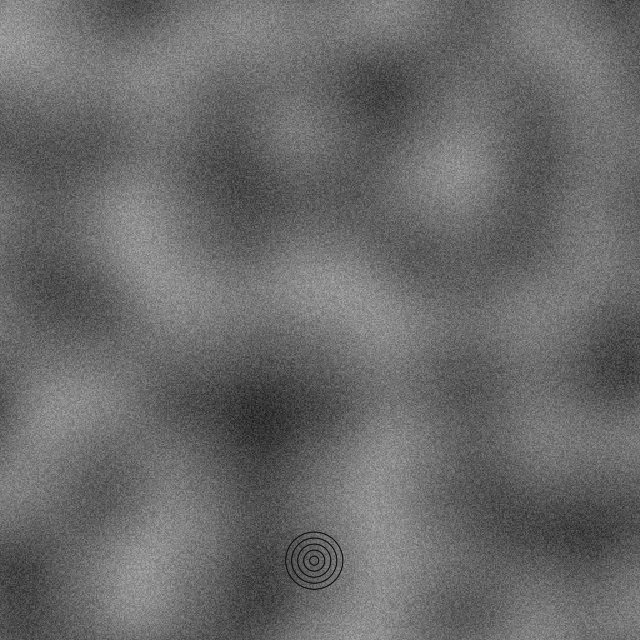
Write a WebGL 1 fragment shader that draws this texture.

```glsl
precision highp float;
// Soft grey clouds of gradient noise under fine film grain, with a small set of thin concentric rings.

uniform vec2 u_resolution;

#define CLOUD_CELLS 5.3
#define CLOUD_OFFSET vec2(17.35, 41.6)
#define CLOUD_CONTRAST 0.32
#define MEAN_GREY 0.412
#define GRAIN_CELLS 512.0
#define GRAIN_CONTRAST 0.1
#define RING_CENTER vec2(0.491, 0.124)
#define RING_SPACING 0.0094
#define RING_COUNT 5.0
#define RING_HALF_WIDTH 0.0009
#define RING_GREY 0.07

float hash(vec2 p) {
  vec3 q = fract(p.xyx * 0.1031);
  q += dot(q, q.yzx + 33.33);
  return fract((q.x + q.y) * q.z);
}

// Unit gradient with a random direction at a lattice point
vec2 gradient(vec2 cell) {
  float angle = 6.28319 * hash(cell);
  return vec2(cos(angle), sin(angle));
}

float gradientNoise(vec2 p) {
  vec2 cell = floor(p);
  vec2 f = fract(p);
  vec2 blend = f * f * f * (f * (f * 6.0 - 15.0) + 10.0);
  vec2 e = vec2(0.0, 1.0);
  float a = dot(gradient(cell + e.xx), f - e.xx);
  float b = dot(gradient(cell + e.yx), f - e.yx);
  float c = dot(gradient(cell + e.xy), f - e.xy);
  float d = dot(gradient(cell + e.yy), f - e.yy);
  return mix(mix(a, b, blend.x), mix(c, d, blend.x), blend.y);
}

// Two summed hashes give a bell-like spread around zero
float grain(vec2 uv) {
  vec2 cell = floor(uv * GRAIN_CELLS);
  return hash(cell + 3.7) + hash(cell + 811.3) - 1.0;
}

// Coverage of the evenly spaced ring lines
float rings(vec2 uv, float pixel) {
  float radius = length(uv - RING_CENTER) / RING_SPACING;
  float toLine = abs(fract(radius + 0.75) - 0.5) * RING_SPACING;
  float line = 1.0 - smoothstep(RING_HALF_WIDTH - 0.5 * pixel, RING_HALF_WIDTH + 0.5 * pixel, toLine);
  return line * step(radius, RING_COUNT + 0.25);
}

void main() {
  float side = min(u_resolution.x, u_resolution.y);
  vec2 uv = gl_FragCoord.xy / side;

  float clouds = gradientNoise(uv * CLOUD_CELLS + CLOUD_OFFSET);
  float grey = MEAN_GREY + CLOUD_CONTRAST * clouds + GRAIN_CONTRAST * grain(uv);
  grey = mix(grey, RING_GREY, rings(uv, 1.0 / side));

  gl_FragColor = vec4(vec3(grey), 1.0);
}
```
